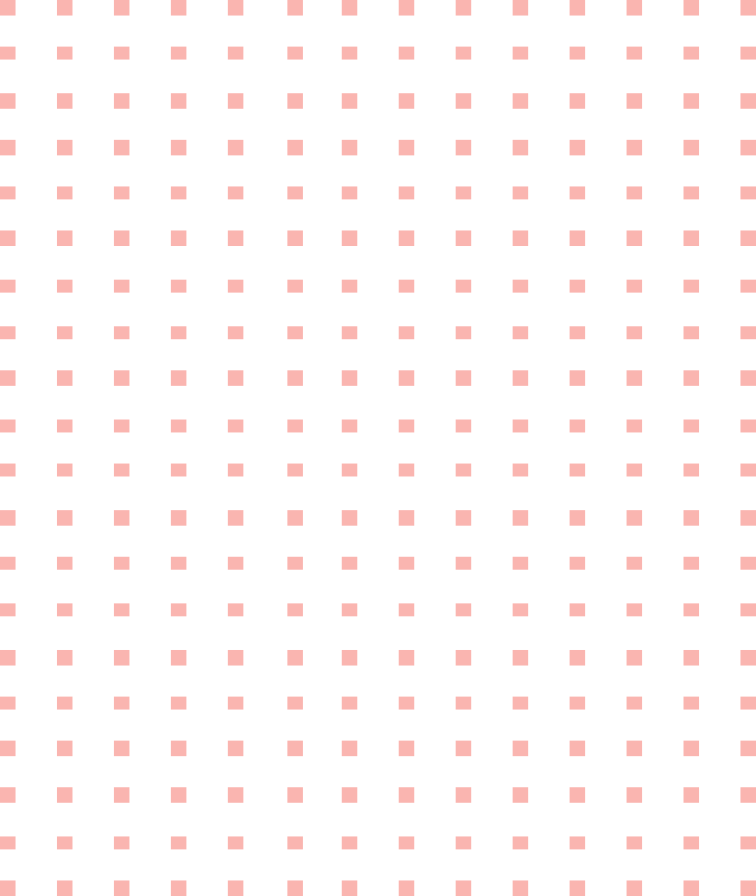
This pattern is drawn by a WebGL 1 fragment shader. Its source:

```glsl
precision highp float;

uniform vec2 u_resolution;

// Share of the pixel lying between two edges along one axis
float spanCoverage(float position, float start, float end, float pixelSize) {
  float inside = min(position - start, end - position);
  return clamp(inside / pixelSize + 0.5, 0.0, 1.0);
}

// Tall rows: every third one, plus two more towards each end
bool isTallRow(float row) {
  float fromEnd = min(row, 19.0 - row);
  float phase = mod(fromEnd + 0.5, 3.0);
  return phase > 2.0 || (phase < 1.0 && fromEnd < 4.5);
}

// Top and bottom edges, snapped to whole grid units; short rows shrink inward
vec2 rowSpan(float row, float pitch) {
  float top = row * pitch;
  if (isTallRow(row)) {
    return floor(top + 0.5) + vec2(0.0, 6.0);
  }
  return vec2(ceil(top), floor(top) + 6.0);
}

// Left and right edges; the sixth column sits one unit to the right
vec2 columnSpan(float column, float pitch) {
  float nudge = 1.0 - step(0.5, abs(column - 5.0));
  return column * pitch + nudge + vec2(0.0, 6.0);
}

void main() {
  // Grid of 292 by 346 units, measured from the top left
  vec2 gridSize = vec2(292.0, 346.0);
  vec2 uv = gl_FragCoord.xy / u_resolution;
  vec2 position = vec2(uv.x, 1.0 - uv.y) * gridSize;
  vec2 pixelSize = gridSize / u_resolution;

  // 14 columns and 20 rows, flush with the canvas borders
  vec2 pitch = (gridSize - 6.0) / vec2(13.0, 19.0);
  vec2 cell = floor(position / pitch + 0.25);

  vec2 across = columnSpan(cell.x, pitch.x);
  vec2 down = rowSpan(cell.y, pitch.y);
  float square = spanCoverage(position.x, across.x, across.y, pixelSize.x)
               * spanCoverage(position.y, down.x, down.y, pixelSize.y);

  vec3 white = vec3(1.0);
  vec3 pink = vec3(0.98, 0.71, 0.69);
  gl_FragColor = vec4(mix(white, pink, square), 1.0);
}
```
